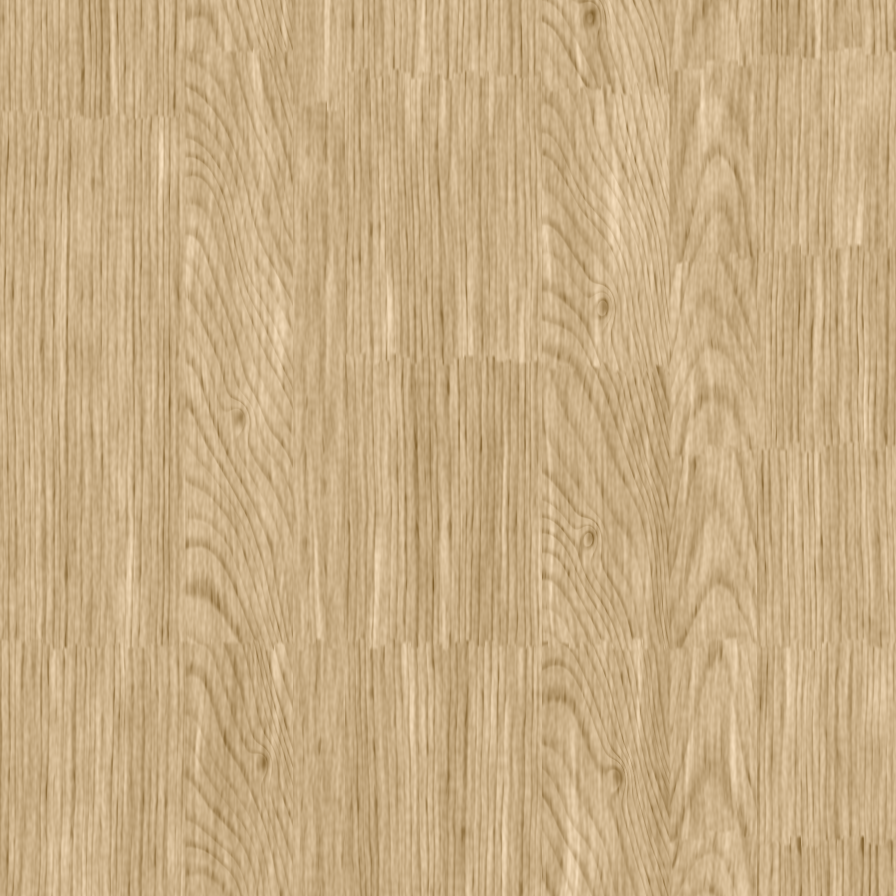
Write a WebGL 2 fragment shader that draws this texture.

```glsl
#version 300 es
precision highp float;
// Pale wood boards: upright columns of planks butted at staggered seams.
// Growth rings are level sets of a phase, linear for straight grain and
// parabolic for arched grain; stretched gradient noise adds fibres and pores.

uniform vec2 u_resolution;
out vec4 fragColor;

const vec3 BASE_COLOR = vec3(0.784, 0.677, 0.518);
const vec3 TONE_RANGE = vec3(0.14, 0.15, 0.17);   // colour change per unit tone

// Columns: left edges, grain kind and plank length
const int COLUMNS = 7;
const float EDGE[8] = float[](0.0, 0.207, 0.327, 0.385, 0.605, 0.747, 0.845, 1.0);
const int KIND[7] = int[](0, 1, 2, 0, 1, 3, 0);
const float PLANK_LENGTH[7] = float[](0.59, 0.66, 0.6, 0.318, 0.31, 0.215, 0.22);
const float SEAM_Y = 0.285;
const float SEAM_BLEND = 0.006;
const float SEAM_STAGGER = 0.014;

// Kinds: straight, slanted arches, plain, narrow arches
// rings per unit across, rings per unit along, arch curvature, contrast
const vec4 GRAIN[4] = vec4[](vec4(115.0, 0.0, 0.0, 0.85), vec4(0.0, 28.0, 16.0, 0.80),
                             vec4(38.0, 0.0, 0.0, 0.32), vec4(0.0, 14.0, 52.0, 0.60));
const float APEX[4] = float[](0.0, -0.015, 0.0, 0.05);

const float FIBRE = 0.75;
const float BAND = 0.6;
const float PORE = 0.7;
const float STREAK = 0.6;
const float KNOT_SIZE = 0.006;

float hash(vec2 cell) {
    uvec2 q = uvec2(ivec2(cell)) * uvec2(1597334673u, 3812015801u);
    uint n = (q.x ^ q.y) * 1597334673u;
    n = (n ^ (n >> 15)) * 2246822519u;
    n ^= n >> 13;
    return float(n >> 8) / 16777216.0;
}

float cornerSlope(vec2 cell, vec2 offset) {
    float angle = 6.28319 * hash(cell);
    return dot(vec2(cos(angle), sin(angle)), offset);
}

float gradientNoise(vec2 p) {
    vec2 i = floor(p), f = p - i;
    vec2 w = f * f * f * (f * (f * 6.0 - 15.0) + 10.0);
    vec2 e = vec2(1.0, 0.0);
    return mix(mix(cornerSlope(i, f), cornerSlope(i + e, f - e), w.x),
               mix(cornerSlope(i + e.yx, f - e.yx), cornerSlope(i + 1.0, f - 1.0), w.x), w.y);
}

// Lightness of one plank at p, relative to the base colour
float plankTone(vec2 p, int column, float row) {
    int kind = KIND[column];
    vec4 grain = GRAIN[kind];
    vec2 id = vec2(float(column) + 3.0, row + 20.0);
    vec2 seed = 60.0 * vec2(hash(id), hash(id + 31.0));

    // Slow bends of the grain
    vec2 q = p;
    q.x += 0.010 * gradientNoise(p * vec2(9.0, 2.5) + seed);
    q.x += 0.002 * gradientNoise(p * vec2(45.0, 16.0) + seed);
    if (grain.y > 0.0) {
        q.x += 0.014 * gradientNoise(p * vec2(10.0, 6.0) - seed);
        q.y += 0.070 * gradientNoise(p * vec2(14.0, 5.0) + seed.yx);
    }

    // Ring phase
    float arm = q.x - EDGE[column] - APEX[kind];
    float phase = grain.x * q.x - grain.y * (q.y + grain.z * arm * arm) + seed.x;

    // A knot pushes the rings aside in slanted planks
    float core = 0.0;
    if (kind == 1) {
        vec2 place = vec2(EDGE[column] + 0.045 + 0.055 * hash(id + 7.0),
                          SEAM_Y + PLANK_LENGTH[column] * (row + 0.2 + 0.6 * hash(id + 11.0)));
        vec2 d = (p - place) * vec2(1.0, 0.65) / KNOT_SIZE;
        core = exp(-dot(d, d));
        phase += 2.2 * exp(-0.2 * dot(d, d));
    }
    phase += 1.2 * gradientNoise(vec2(phase * 0.35, seed.y));

    // Each ring darkens slowly, then ends sharply
    float ring = floor(phase), w = phase - ring;
    float line = smoothstep(0.45, 0.85, w) * (1.0 - smoothstep(0.85, 1.0, w));
    line *= 0.4 + 0.65 * hash(vec2(ring, id.x + 9.0 * id.y));

    // Fibres, broad bands, pores and pale streaks
    float fibre = gradientNoise(q * vec2(240.0, 14.0) + seed)
                + 0.6 * gradientNoise(p * vec2(330.0, 110.0) + seed);
    float band = gradientNoise(q * vec2(24.0, 1.6) + seed.yx);
    float pore = smoothstep(0.12, 0.5, gradientNoise(q * vec2(260.0, 32.0) - seed));
    float streak = smoothstep(0.22, 0.5, gradientNoise(q * vec2(75.0, 3.5) - seed.yx));

    return 0.22 * grain.w - grain.w * line + FIBRE * fibre + BAND * band
         - PORE * pore * (0.3 + line) + STREAK * streak
         + 0.2 * (hash(id + 17.0) - 0.5) - 1.3 * core;
}

// Chooses the plank under p and softens its lower seam
float woodTone(vec2 p) {
    int column = 0;
    for (int i = 1; i < COLUMNS; i++) if (p.x >= EDGE[i]) column = i;
    float size = PLANK_LENGTH[column];
    float stagger = SEAM_STAGGER * hash(vec2(floor(p.x * 85.0), 5.0));
    float t = (p.y - SEAM_Y + stagger) / size;
    float row = floor(t);
    float blend = smoothstep(0.0, SEAM_BLEND, (t - row) * size);
    float tone = plankTone(p, column, row);
    if (blend < 1.0) tone = mix(plankTone(p, column, row - 1.0), tone, blend);
    return tone - 0.25 * (1.0 - smoothstep(0.0, 0.003, p.x - EDGE[column]));
}

void main() {
    // Four samples per pixel smooth the fine lines
    float tone = 0.0;
    for (int i = 0; i < 4; i++) {
        vec2 offset = vec2(i & 1, i >> 1) * 0.5 - 0.25;
        tone += 0.25 * woodTone((gl_FragCoord.xy + offset) / u_resolution);
    }
    fragColor = vec4(BASE_COLOR + TONE_RANGE * tone, 1.0);
}
```
